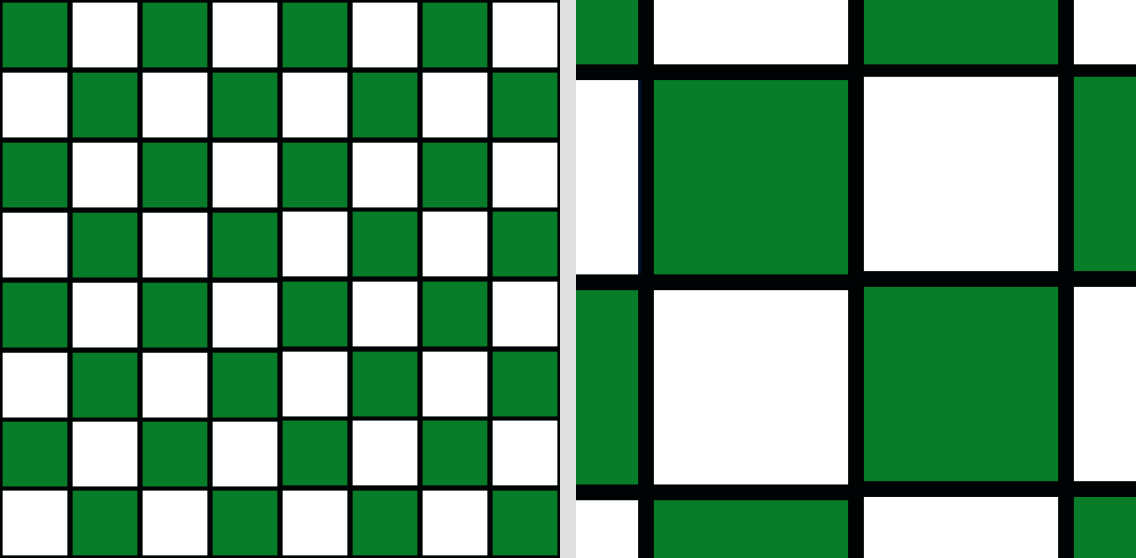
Left: the whole. Right: its middle third, enlarged.
Write a Shadertoy shader that draws this pattern.

```glsl
// Green and white checkerboard of separate squares on a black ground.
// Each cell holds one box with analytic edge coverage; the two halves of the
// board drop a sliver of height at different rows, so their lines misalign.
#define COLUMNS 8.0
#define SLIVER (1.0 / 64.0)           // height lost at each short row, in cells
#define HALF_SIDE 0.4625              // half the side of a square, in cells
#define SHORT_ROWS_LEFT vec2(6.0, 7.0)
#define SHORT_ROWS_RIGHT vec2(3.0, 6.0)
#define FRINGE_ROW 3.0
#define GREEN vec3(0.03, 0.49, 0.16)
#define WHITE vec3(1.0)
#define BLACK vec3(0.0, 0.01, 0.01)
#define NAVY vec3(0.0, 0.06, 0.16)

// Restores whole-cell rows by putting back the slivers already passed.
float straightenRows(float y, vec2 shortRows) {
    y += SLIVER * step(shortRows.x - SLIVER, y);
    y += SLIVER * step(shortRows.y - SLIVER, y);
    return y;
}

// Box coverage of a pixel by the square centred in its cell.
float squareCoverage(vec2 local, vec2 pixel) {
    vec2 inside = (HALF_SIDE - abs(local)) / pixel + 0.5;
    vec2 cover = clamp(inside, 0.0, 1.0);
    return cover.x * cover.y;
}

void mainImage(out vec4 fragColor, in vec2 fragCoord) {
    // Cell space, rows counted from the top
    vec2 board = vec2(COLUMNS, COLUMNS - 2.0 * SLIVER);
    vec2 pixel = board / iResolution.xy;
    vec2 p = fragCoord * pixel;
    p.y = board.y - p.y;
    bool leftHalf = p.x < 0.5 * COLUMNS;
    p.y = straightenRows(p.y, leftHalf ? SHORT_ROWS_LEFT : SHORT_ROWS_RIGHT);

    vec2 cell = floor(p);
    vec2 local = fract(p) - 0.5;

    // Alternating fill, green in the top left corner
    float odd = mod(cell.x + cell.y, 2.0);
    vec3 fill = mix(GREEN, WHITE, odd);

    // Faint navy fringe right of two white squares
    bool fringed = leftHalf && cell.y == FRINGE_ROW && odd > 0.5;
    float fringe = clamp((HALF_SIDE + SLIVER - local.x) / pixel.x + 0.5, 0.0, 1.0)
                 * step(0.0, local.x) * step(abs(local.y), HALF_SIDE);
    vec3 ground = fringed ? mix(BLACK, NAVY, fringe) : BLACK;

    fragColor = vec4(mix(ground, fill, squareCoverage(local, pixel)), 1.0);
}
```
